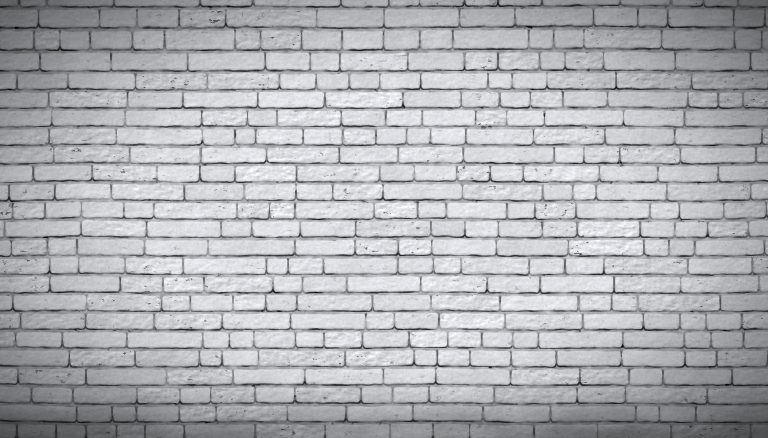
Give the GLSL for this texture, as a Shadertoy shader.

```glsl
float hash(vec2 p) {
    vec3 q = fract(vec3(p.xyx) * 0.1031);
    q += dot(q, q.yzx + 33.33);
    return fract((q.x + q.y) * q.z);
}

float noise(vec2 p) {
    vec2 i = floor(p), f = fract(p);
    f = f * f * (3.0 - 2.0 * f);
    return mix(mix(hash(i), hash(i + vec2(1, 0)), f.x),
               mix(hash(i + vec2(0, 1)), hash(i + vec2(1, 1)), f.x), f.y);
}

// Each octave is turned so that the lattice does not show
float fbm(vec2 p) {
    float sum = 0.0, amp = 0.5;
    for (int i = 0; i < 4; i++) {
        sum += amp * noise(p);
        p = mat2(1.6, 1.2, -1.2, 1.6) * p + 17.0;
        amp *= 0.5;
    }
    return sum;
}

float roundBox(vec2 p, vec2 halfSize, float radius) {
    vec2 q = abs(p) - halfSize + radius;
    return length(max(q, 0.0)) + min(max(q.x, q.y), 0.0) - radius;
}

// Uneven position of the joint that starts a brick
float joint(float index, float row) {
    return index + 0.34 * (hash(vec2(index, row) + 40.0) - 0.5);
}

void mainImage(out vec4 fragColor, in vec2 fragCoord) {
    vec2 p = fragCoord / iResolution.y;
    vec2 uv = fragCoord / iResolution.xy;
    float px = 1.0 / iResolution.y;
    const float rowHeight = 0.0422, brickLength = 0.16;

    // Courses, a little taller near the top
    float course = (p.y - 0.0137) / rowHeight + 0.5 - 0.5 * smoothstep(0.82, 1.0, p.y);
    course += 0.1 * (noise(p * vec2(5.0, 2.0)) - 0.5);
    float row = floor(course) + 3.0;

    // Bricks along the course, some split into two short ones
    float x = p.x / brickLength + 7.0 * hash(vec2(row, 5.0)) + 20.0;
    float index = floor(x);
    if (x < joint(index, row)) index -= 1.0;
    else if (x >= joint(index + 1.0, row)) index += 1.0;
    float left = joint(index, row), right = joint(index + 1.0, row);
    vec2 id = vec2(index, row);
    if (hash(id + 11.0) < 0.34) {
        float middle = mix(left, right, 0.38 + 0.24 * hash(id + 23.0));
        if (x < middle) right = middle;
        else { left = middle; id.x += 0.5; }
    }

    // Rounded brick outline with a ragged edge
    vec2 local = vec2((x - 0.5 * (left + right)) * brickLength,
                      (fract(course) - 0.5) * rowHeight);
    vec2 halfSize = vec2(0.5 * (right - left) * brickLength - 0.0022,
                         0.5 * rowHeight - 0.0036 - 0.001 * hash(id + 3.0));
    float d = roundBox(local, halfSize, 0.006);
    d += 0.005 * (fbm(p * vec2(50.0, 70.0)) - 0.47);
    float brickMask = 1.0 - smoothstep(-0.9 * px, 0.9 * px, d);

    // Painted face: relief and small pits, stronger on worn bricks
    float wear = smoothstep(0.3, 1.0, hash(id * 2.0 + 31.0));
    vec2 grain = p * vec2(70.0, 120.0);
    float relief = fbm(grain) - fbm(grain + vec2(-0.25, 0.5));
    float face = 0.88 + 0.05 * (hash(id * 2.0 + 7.0) - 0.5);
    face += relief * (0.1 + 0.22 * wear);
    face += 0.05 * (noise(p * 250.0) - 0.5) + 0.04 * (noise(p * 30.0) - 0.5);
    float pits = smoothstep(0.64, 0.8, fbm(p * vec2(85.0, 150.0) + 30.0))
               * smoothstep(0.3, 0.65, noise(p * 20.0 + 9.0));
    face -= (0.12 + 0.38 * wear) * pits;

    // Bevel: lit upper edge, shaded lower edge
    float rim = smoothstep(-0.006, 0.0, d);
    face += rim * (local.y > 0.0 ? 0.015 : -0.08);

    // Mortar, uneven in tone
    float mortar = 0.71 + 0.3 * (fbm(p * 75.0) - 0.47);

    // Soft broken shadow under each brick and along its ends
    float broken = smoothstep(0.2, 0.85, fbm(p * vec2(32.0, 60.0) + 4.0) * 1.1);
    float line = 1.0 - smoothstep(0.0005, 0.005, abs(d - 0.001));
    float below = smoothstep(0.3, 0.8, -local.y / halfSize.y);
    float atEnd = smoothstep(-0.001, 0.001, abs(local.x) - halfSize.x);
    float shadow = line * max(below, 0.6 * atEnd);
    mortar -= 0.44 * shadow * (0.2 + 1.1 * broken);
    mortar -= 0.3 * smoothstep(0.68, 0.8, fbm(p * vec2(50.0, 65.0) + 70.0));

    // Vignette and grime along the floor
    float value = mix(mortar, face, brickMask);
    value *= mix(1.0, 0.34, smoothstep(0.54, 1.68, length(uv * 2.0 - 1.0)));
    float grime = smoothstep(0.13, 0.0, p.y) * fbm(p * vec2(7.0, 20.0) + 3.0);
    value *= 1.0 - 0.4 * grime;
    fragColor = vec4(clamp(value * vec3(0.984, 0.993, 1.014), 0.0, 1.0), 1.0);
}
```
